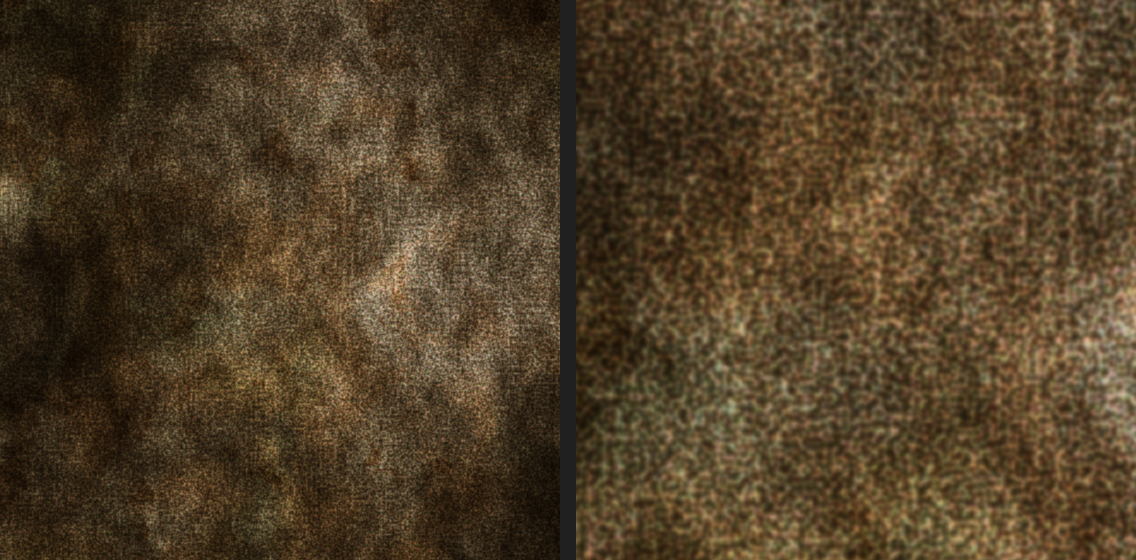
Left: the whole. Right: its middle third, enlarged.
Write a Shadertoy shader that draws this texture.

```glsl
float gradientDot(vec2 cell, vec2 offset) {
    float angle = 6.2832 * fract(sin(dot(cell, vec2(127.1, 311.7))) * 43758.5);
    return dot(vec2(cos(angle), sin(angle)), offset);
}

float gradientNoise(vec2 p) {
    vec2 i = floor(p), f = fract(p);
    vec2 u = f * f * f * (f * (f * 6.0 - 15.0) + 10.0);
    vec2 e = vec2(1, 0);
    return mix(mix(gradientDot(i, f), gradientDot(i + e.xy, f - e.xy), u.x),
               mix(gradientDot(i + e.yx, f - e.yx), gradientDot(i + 1.0, f - 1.0), u.x), u.y);
}

float fbm(vec2 p) {
    float sum = 0.0, amplitude = 1.0;
    for (int i = 0; i < 5; i++) {
        sum += amplitude * gradientNoise(p);
        p = mat2(1.6, 1.2, -1.2, 1.6) * p + 17.3;
        amplitude *= 0.62;
    }
    return sum;
}

// Soft round patch, 1 at its centre
float patchAt(vec2 p, vec2 centre, vec2 radius) {
    vec2 d = (p - centre) / radius;
    return exp(-dot(d, d));
}

void mainImage(out vec4 fragColor, in vec2 fragCoord) {
    vec2 uv = fragCoord / iResolution.xy;
    vec2 warped = uv + 0.04 * vec2(fbm(uv * 5.0 + 3.1), fbm(uv * 5.0 + 41.7));

    // Broad light and shade, as exponents of brightness
    float pale = patchAt(warped, vec2(0.86, 0.50), vec2(0.22, 0.30));
    float ashen = patchAt(warped, vec2(0.62, 0.86), vec2(0.22, 0.24));
    float ember = patchAt(warped, vec2(0.55, 0.36), vec2(0.26, 0.28));
    float edgeGlow = patchAt(warped, vec2(0.0, 0.66), vec2(0.09, 0.07));
    float tone = -0.20 + 0.62 * pale + 0.52 * ashen + 0.58 * ember + 0.85 * edgeGlow;
    tone -= 0.62 * patchAt(warped, vec2(0.12, 0.42), vec2(0.17, 0.22));
    tone -= 0.60 * patchAt(warped, vec2(0.03, 0.98), vec2(0.22, 0.20));
    tone -= 0.85 * patchAt(warped, vec2(1.0, 0.08), vec2(0.18, 0.20));
    tone -= 0.70 * patchAt(warped, vec2(0.92, 0.97), vec2(0.15, 0.13));

    // Mottling, slightly drawn out downwards
    tone += 0.62 * fbm(warped * vec2(7.5, 6.0) + 8.2);
    tone += 0.38 * fbm(uv * vec2(24.0, 16.0) + 63.0);

    // Rusty stains
    float stain = smoothstep(0.35, 0.65, fbm(warped * vec2(8.5, 7.0) + 91.4));
    float rust = smoothstep(-0.3, 0.6, fbm(warped * 5.0 + 27.6) + 0.35 * ember - 0.35 * ashen);
    rust = clamp(0.8 * rust + 0.6 * stain - 0.3 * pale, 0.0, 1.0);
    tone -= 0.30 * stain;

    // Woven threads and fine grain
    float weave = gradientNoise(uv * vec2(22.0, 190.0)) + gradientNoise(uv * vec2(190.0, 22.0) + 50.0);
    float grain = 0.58 * gradientNoise(uv * 137.0 + 5.3) + 0.72 * gradientNoise(uv * 233.0 + 11.9);
    tone += 0.18 * weave + grain;

    // Shadows turn warmer than highlights
    float level = 0.275 * exp(tone);
    level = level / (1.0 + 0.35 * level * level);
    vec3 color = vec3(1.0, 0.92, 0.79) * pow(vec3(level), vec3(1.0, 1.14, 1.40));

    // Rust, moss and ash tints
    color *= mix(vec3(0.98, 1.02, 1.05), vec3(1.07, 0.94, 0.76), rust);
    float moss = smoothstep(0.0, 0.6, fbm(warped * 3.5 + 74.0) + 0.25 - uv.x * 0.5);
    color *= mix(vec3(1.0), vec3(0.95, 1.02, 0.96), moss);
    color *= mix(vec3(1.0), vec3(1.0, 0.99, 1.05), max(pale, ashen));

    // Coloured speckle
    vec2 speckle = vec2(gradientNoise(uv * 171.0 + 33.0), gradientNoise(uv * 171.0 + 77.0));
    color *= 1.0 + 0.18 * vec3(speckle.x, -0.4 * speckle.x, 1.3 * speckle.y);

    fragColor = vec4(clamp(color, 0.0, 1.0), 1.0);
}
```
